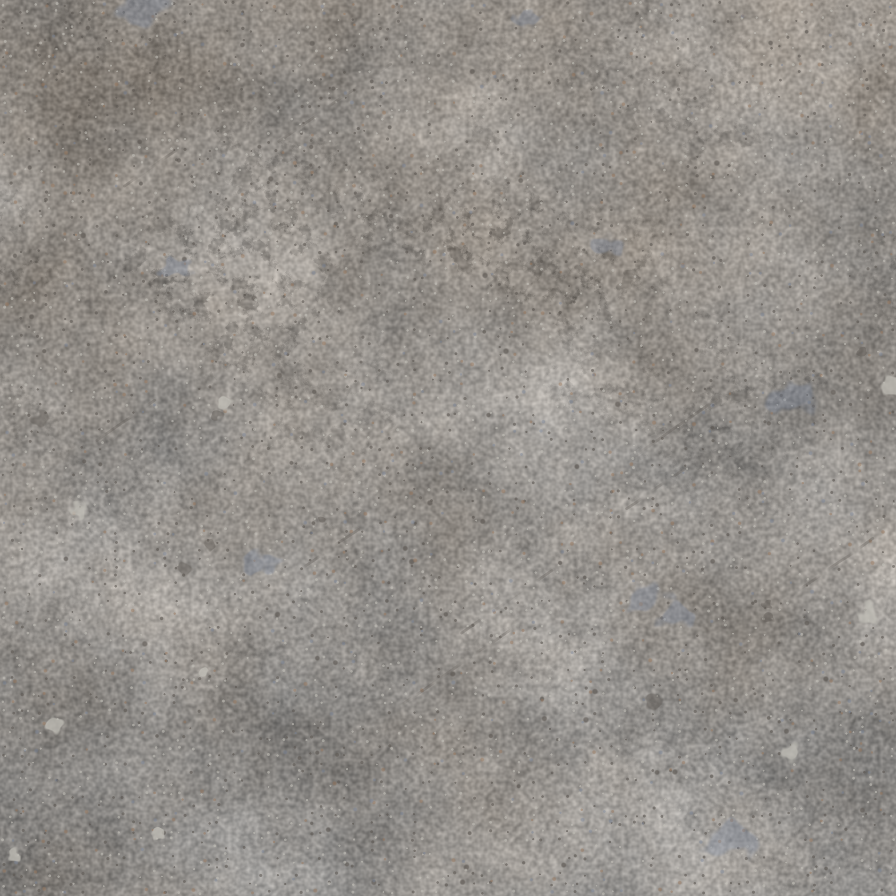
This texture is drawn by a three.js fragment shader. Its source:

```glsl
// Weathered grey concrete with cloudy stains, crusty pitting, sandy grain, chips and scratches.
varying vec2 vUv;

const vec3 CONCRETE_TINT = vec3(1.028, 1.0, 0.966);
const vec3 CHIP_COLOR = vec3(0.76, 0.75, 0.72);
const vec3 PIT_COLOR = vec3(0.36, 0.34, 0.32);
const vec3 BLUE_PAINT = vec3(0.46, 0.51, 0.60);
const vec3 RUST_COLOR = vec3(0.60, 0.46, 0.35);
const float MEAN_TONE = 0.562;

vec2 hash2(vec2 p) {
  vec3 q = fract(p.xyx * vec3(0.1031, 0.1030, 0.0973));
  q += dot(q, q.yzx + 33.33);
  return fract((q.xx + q.yz) * q.zy);
}

// Dot product of a cell corner's random unit gradient with the offset to it.
float cornerSlope(vec2 corner, vec2 offset) {
  float angle = 6.2832 * hash2(corner).x;
  return dot(vec2(cos(angle), sin(angle)), offset);
}

float gradientNoise(vec2 p) {
  vec2 i = floor(p);
  vec2 f = p - i;
  vec2 u = f * f * f * (f * (f * 6.0 - 15.0) + 10.0);
  vec2 e = vec2(1.0, 0.0);
  float low = mix(cornerSlope(i, f), cornerSlope(i + e.xy, f - e.xy), u.x);
  float high = mix(cornerSlope(i + e.yx, f - e.yx), cornerSlope(i + e.xx, f - e.xx), u.x);
  return mix(low, high, u.y);
}

float fbm(vec2 p, float gain) {
  float sum = 0.0;
  float amplitude = 0.5;
  for (int i = 0; i < 5; i++) {
    sum += amplitude * gradientNoise(p);
    p = mat2(1.6, 1.2, -1.2, 1.6) * p + 17.3;
    amplitude *= gain;
  }
  return sum;
}

// One jittered round grain in a share of the grid cells.
float speckles(vec2 p, float cells, float share, float radius, float seed) {
  vec2 cell = floor(p * cells) + seed;
  vec2 pick = hash2(cell + 41.0);
  vec2 center = mix(vec2(radius), vec2(1.0 - radius), hash2(cell));
  float size = radius * mix(0.55, 1.0, pick.y);
  float d = length(fract(p * cells) - center);
  return step(pick.x, share) * (1.0 - smoothstep(size * 0.4, size, d));
}

// Ragged spot; stretch below 1 lengthens it along x.
float blot(vec2 p, vec2 center, float radius, float stretch) {
  vec2 d = (p - center) * vec2(stretch, 1.0);
  float ragged = length(d) / radius + 0.9 * gradientNoise(p * 0.9 / radius + center * 50.0);
  return 1.0 - smoothstep(0.65, 1.05, ragged);
}

float scratch(vec2 p, vec2 start, vec2 span, float width) {
  p += 0.004 * gradientNoise(p * 28.0);
  float t = clamp(dot(p - start, span) / dot(span, span), 0.0, 1.0);
  float d = length(p - start - span * t);
  return (1.0 - smoothstep(width * 0.4, width, d)) * smoothstep(-0.25, 0.2, gradientNoise(p * 45.0));
}

// Cloudy stains, crust and sandy grain as one brightness value.
float concreteTone(vec2 p) {
  vec2 warp = 0.05 * vec2(gradientNoise(p * 6.0), gradientNoise(p * 6.0 + 31.0));
  float clouds = fbm((p + warp) * 3.7 + 5.2, 0.55);
  float mottle = fbm(p * 24.0 + 60.0, 0.6);
  float grain = 0.115 * gradientNoise(p * 135.0) + 0.10 * gradientNoise(p * 225.0 + 9.0);

  float crustBand = exp(-pow((p.y - 0.70) / 0.17, 2.0));
  float crustArea = (0.25 + 0.75 * crustBand) * smoothstep(-0.12, 0.18, fbm(p * 5.0 + 83.0, 0.5));
  float crust = smoothstep(0.03, 0.17, fbm(p * 42.0 + 12.0, 0.6));

  float tone = MEAN_TONE + 0.30 * clouds + 0.10 * mottle + grain;
  return tone + crustArea * (0.035 - 0.10 * crust);
}

void main() {
  vec2 p = vUv;
  vec3 color = CONCRETE_TINT * concreteTone(p);

  // Warmer toward the top, cooler toward the bottom, with drifting tint.
  float warmth = 0.012 * (p.y - 0.45) + 0.022 * fbm(p * 5.0 + 140.0, 0.6);
  color += warmth * vec3(1.0, 0.0, -1.1);

  // Sand grains and pinholes.
  color = mix(color, PIT_COLOR, 0.60 * speckles(p, 105.0, 0.13, 0.27, 3.0));
  color = mix(color, PIT_COLOR, 0.65 * speckles(p, 47.0, 0.05, 0.20, 211.0));
  color = mix(color, CHIP_COLOR, 0.60 * speckles(p, 118.0, 0.12, 0.28, 457.0));
  color = mix(color, RUST_COLOR, 0.45 * speckles(p, 90.0, 0.05, 0.28, 691.0));
  color = mix(color, BLUE_PAINT, 0.40 * speckles(p, 90.0, 0.04, 0.28, 877.0));

  // Larger scattered marks.
  for (int i = 0; i < 9; i++) {
    float id = float(i);
    vec2 size = hash2(vec2(id, 71.0));
    float paint = blot(p, hash2(vec2(id, 13.0)), mix(0.008, 0.020, size.x), 0.6);
    float ding = blot(p, hash2(vec2(id, 29.0)), mix(0.004, 0.010, size.y), 0.9);
    float chip = blot(p, hash2(vec2(id, 47.0)), mix(0.006, 0.012, size.x), 1.0);
    vec2 span = vec2(0.13, 0.09) * mix(0.4, 1.1, size.y);
    float line = scratch(p, hash2(vec2(id, 97.0)), span, 0.0022);
    color = mix(color, BLUE_PAINT, 0.35 * paint);
    color = mix(color, PIT_COLOR, max(0.45 * ding, 0.32 * line));
    color = mix(color, CHIP_COLOR, 0.75 * chip);
  }

  gl_FragColor = vec4(color, 1.0);
}
```
